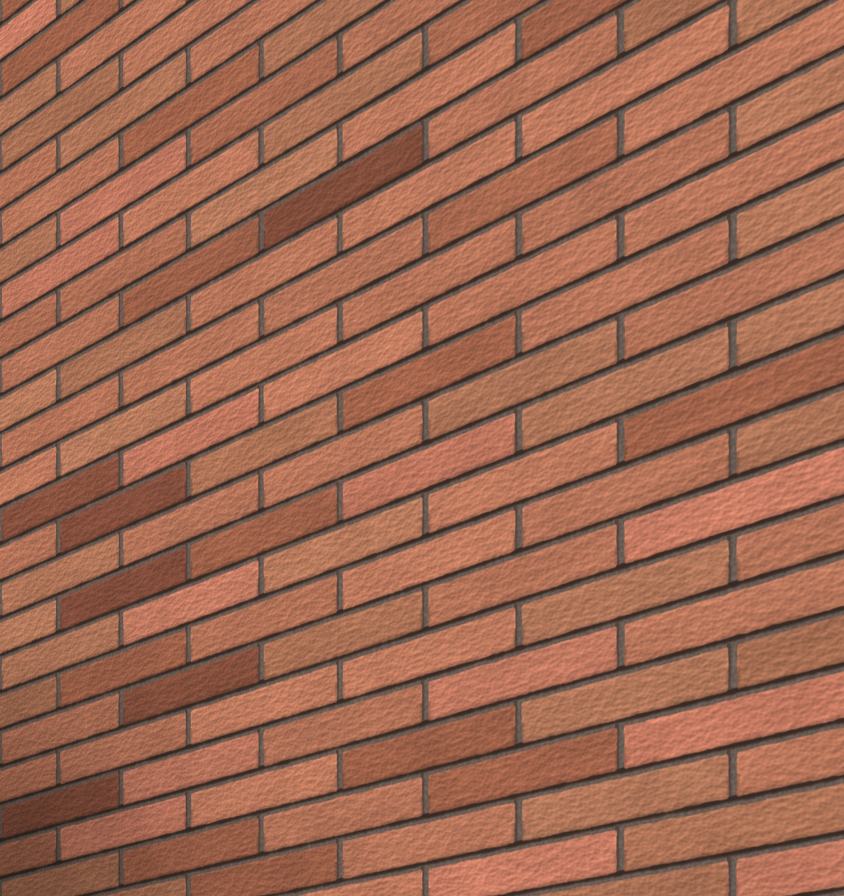
This texture is drawn by a Shadertoy shader. Its source:

```glsl
// A brick wall in running bond, seen at an angle so its courses fan out to the right.
// The canvas is projected onto the wall plane; each brick is a rounded box with its
// own fired tone, cellular grain and rough edges, set in shaded grey mortar.

float hash(vec2 p) {
    return fract(sin(dot(p, vec2(127.1, 311.7))) * 43758.545);
}

// Distance to the nearest scattered point.
float cellular(vec2 p) {
    vec2 cell = floor(p);
    float nearest = 2.0;
    for (int j = -1; j <= 1; j++)
    for (int i = -1; i <= 1; i++) {
        vec2 c = cell + vec2(i, j);
        vec2 seed = c + vec2(hash(c), hash(c + 57.3));
        nearest = min(nearest, length(p - seed));
    }
    return nearest;
}

// Smooth mottling from layered, warped sines, about -1 to 1.
float mottle(vec2 p) {
    float sum = 0.0, amp = 0.5;
    for (int i = 0; i < 4; i++) {
        p = mat2(0.8, 0.6, -0.6, 0.8) * p * 1.7 + 1.3;
        p += 0.6 * sin(p.yx * 1.3);
        sum += amp * sin(p.x) * cos(p.y);
        amp *= 0.65;
    }
    return sum;
}

float roundedBox(vec2 p, vec2 halfSize, float radius) {
    vec2 d = abs(p) - halfSize + radius;
    return length(max(d, 0.0)) + min(max(d.x, d.y), 0.0) - radius;
}

// Height of the fired clay: coarse chips and fine pits.
float clayRelief(vec2 p) {
    return 0.6 * cellular(p * vec2(3.5, 7.0)) + 0.4 * cellular(p * vec2(9.0, 15.0));
}

vec3 brickTone(vec2 id, float height) {
    float pick = hash(id + 3.7);
    vec3 tone = mix(vec3(0.62, 0.38, 0.285), vec3(0.72, 0.46, 0.355),
                    smoothstep(0.1, 0.6, pick + 0.25 * (height - 0.5)));
    tone = mix(tone, vec3(0.67, 0.46, 0.345), 0.6 * step(0.7, hash(id + 9.1)));
    tone = mix(tone, vec3(0.77, 0.475, 0.385), 0.8 * step(0.9, hash(id + 21.4)));
    tone = mix(tone, vec3(0.49, 0.285, 0.22), 0.85 * step(0.93, hash(id + 33.8)));
    return tone * (0.96 + 0.08 * hash(id + 45.2));
}

void mainImage(out vec4 fragColor, in vec2 fragCoord) {
    vec2 uv = fragCoord / iResolution.y;

    // Perspective: courses meet at a point far left, below the canvas.
    float nearness = 1.0 + 0.5438 * uv.x;
    float halfBricks = 15.9 * uv.x / nearness;
    float course = 24.15 * (uv.y + 0.4453) / nearness - 0.2;
    float row = floor(course);

    // Running bond: alternate rows slide by half a brick.
    float along = 0.5 * (halfBricks + mod(row, 2.0));
    vec2 id = vec2(floor(along), row);
    vec2 local = vec2((fract(along) - 0.5) * 4.8, fract(course) - 0.5);
    vec2 wall = vec2(halfBricks * 2.4, course);
    vec2 grainPos = wall + 17.0 * vec2(hash(id), hash(id + 5.5));

    // Slightly uneven brick outline.
    float rough = 0.018 * mottle(wall * 2.6) + 0.012 * (cellular(wall * 7.0) - 0.5);
    float edge = roundedBox(local, vec2(2.315, 0.417), 0.05) + rough;
    float soft = max(0.02, 30.0 / (nearness * iResolution.y));
    float brickMask = 1.0 - smoothstep(-soft, soft, edge);

    // Clay face, lit from above.
    float relief = clayRelief(grainPos);
    float slope = relief - clayRelief(grainPos + vec2(-0.03, 0.05));
    vec3 brick = brickTone(id, uv.y);
    brick *= 1.0 + 0.06 * mottle(grainPos * vec2(0.8, 1.6)) + 0.3 * slope;
    brick *= 0.97 + 0.08 * relief;
    float rim = smoothstep(-0.1, 0.0, edge);
    brick *= 1.0 + rim * (local.y > 0.0 ? 0.05 : -0.16);

    // Mortar: grey sand, dark beneath the brick above and along the left side.
    float bed = fract(course + 0.5) - 0.5;
    float shadow = smoothstep(-0.035, 0.045, bed + rough)
                 * (1.0 - smoothstep(0.09, 0.14, bed));
    float leftSide = smoothstep(0.0, 0.07, 2.4 - local.x) * step(0.0, local.x)
                   * step(2.28, local.x);
    vec3 mortar = mix(vec3(0.37, 0.325, 0.3), vec3(0.48, 0.41, 0.37),
                      cellular(wall * 11.0));
    mortar = mix(mortar, vec3(0.2, 0.145, 0.12), max(0.9 * shadow, 0.45 * leftSide));

    // Gentle fall-off of light toward the lower left corner.
    vec3 color = mix(mortar, brick, brickMask);
    color *= 1.0 - 0.3 * exp(-dot(uv, uv) * 25.0);
    fragColor = vec4(clamp(color, 0.0, 1.0), 1.0);
}
```
